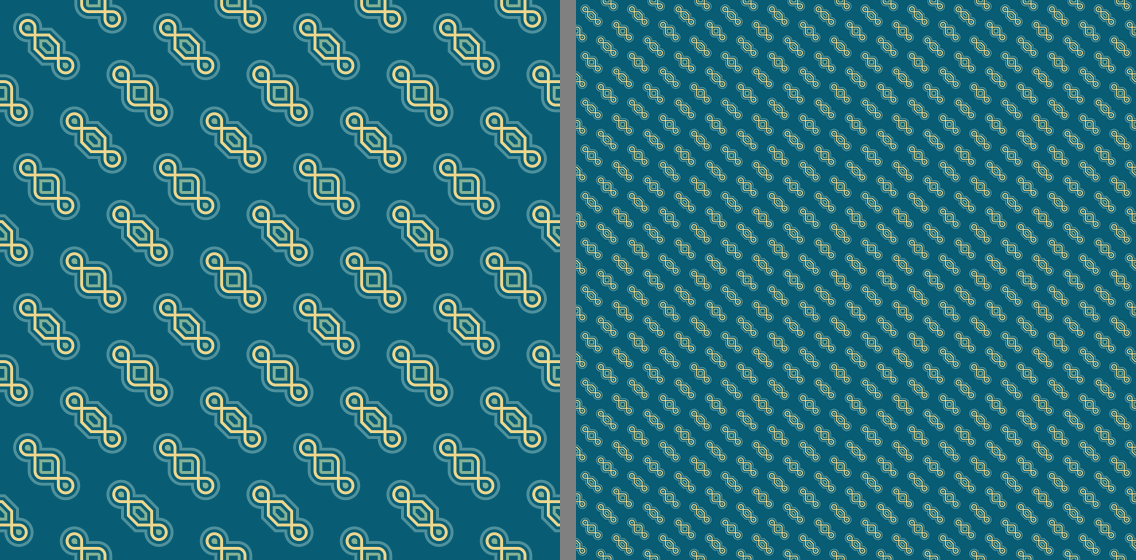
Left, the tile; right, the same tile 3 across and 3 down.
A WebGL 1 fragment shader for this pattern:

```glsl
precision highp float;
// Knotwork links: a box with a teardrop loop at two opposite corners, drawn as
// level lines of distance functions (line, inset, halo). Links sit on staggered
// rows that alternate rounded and chamfered boxes; the lattice wraps in x and y.

#define ROWS 12.0         // rows of links, also lattice cells across
#define STAGGER 3.0       // cells between links in a row (4 links across)
#define CELL 64.0         // drawing units per cell
#define BOX_HALF 16.0
#define LOOP_RADIUS 10.0  // also rounds the box corners
#define CHAMFER 13.0      // length cut off the chamfered corners
#define LINE_HALF 2.0
#define SPACING 8.0       // from the main line to inset and halo
#define GROUND vec3(0.03, 0.36, 0.45)
#define HALO vec3(0.31, 0.57, 0.61)
#define INSET vec3(0.52, 0.70, 0.58)
#define CREAM vec3(0.94, 0.85, 0.56)

uniform vec2 u_resolution;

float roundedBox(vec2 p, float halfSize, float radius) {
  vec2 q = abs(p) - halfSize + radius;
  return length(max(q, 0.0)) + min(max(q.x, q.y), 0.0) - radius;
}

// Box with its upper right and lower left corners rounded or chamfered.
float centreBox(vec2 p, bool chamfered) {
  if (chamfered) {
    float cut = (abs(p.x + p.y) - 2.0 * BOX_HALF + CHAMFER) * 0.7071;
    return max(roundedBox(p, BOX_HALF, 0.0), cut);
  }
  return roundedBox(p, BOX_HALF, p.x * p.y > 0.0 ? LOOP_RADIUS : 0.0);
}

// Circle with one square corner, at the lower right.
float teardrop(vec2 p) {
  bool squareCorner = p.x > 0.0 && p.y < 0.0;
  return roundedBox(p, LOOP_RADIUS, squareCorner ? 0.0 : LOOP_RADIUS);
}

float fill(float d, float pixel) {
  return clamp(0.5 - d / pixel, 0.0, 1.0);
}

float stroke(float d, float pixel) {
  return fill(abs(d) - LINE_HALF, pixel);
}

vec3 drawLink(vec3 colour, vec2 p, bool chamfered, float pixel) {
  // Half-turn symmetry: fold the lower right loop onto the upper left one.
  if (p.x > p.y) p = -p;
  float box = centreBox(p, chamfered);
  float loop = teardrop(p - vec2(-1.0, 1.0) * (BOX_HALF + LOOP_RADIUS));

  float halo = stroke(min(box, loop) - SPACING, pixel);
  float inset = max(stroke(box + SPACING, pixel),
                    fill(loop + SPACING - LINE_HALF, pixel));
  float line = max(stroke(box, pixel), stroke(loop, pixel));

  colour = mix(colour, HALO, halo);
  colour = mix(colour, INSET, inset);
  return mix(colour, CREAM, line);
}

void main() {
  vec2 cell = gl_FragCoord.xy / u_resolution * ROWS;
  float pixel = ROWS * CELL / min(u_resolution.x, u_resolution.y);
  vec3 colour = GROUND;

  // Links reach past half a row, so draw the rows below and above.
  for (int i = 0; i < 2; i++) {
    float row = floor(cell.y) + float(i);
    float shift = mod(row + 2.0, STAGGER);
    float x = mod(cell.x - shift + 0.5 * STAGGER, STAGGER) - 0.5 * STAGGER;
    bool chamfered = mod(row, 2.0) > 0.5;
    colour = drawLink(colour, vec2(x, cell.y - row) * CELL, chamfered, pixel);
  }
  gl_FragColor = vec4(colour, 1.0);
}
```
